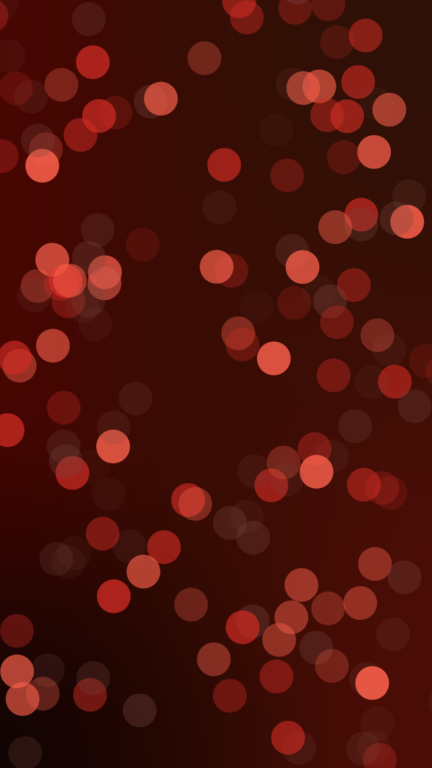
Reproduce this background procedurally as a WebGL 2 fragment shader.

```glsl
#version 300 es
precision highp float;
// Bokeh lights: equal translucent discs in loose clumps over a dark red backdrop.
// Clump centres follow a jittered low-discrepancy sequence that leaves a quiet
// vertical band; each disc is layered with a hashed tint and opacity.

#define CLUMPS 54
#define DISCS_PER_CLUMP 3
#define RADIUS 0.039
#define EDGE_SOFTNESS 0.0022
#define CLUMP_SPREAD 0.10
#define LEFT_SHARE 0.34
#define GAP_START 0.31
#define GAP_END 0.46
#define SMOKY_SHARE 0.38
#define RED_SHARE 0.34
#define SEED 17.0

uniform vec2 u_resolution;
out vec4 fragColor;

const vec3 SMOKE = vec3(0.46, 0.27, 0.24);
const vec3 RED = vec3(0.82, 0.17, 0.14);
const vec3 CORAL = vec3(0.97, 0.37, 0.29);

// Four random values in 0..1 from one number
vec4 hash4(float n) {
    vec4 p = fract(n * vec4(0.1031, 0.1030, 0.0973, 0.1099));
    p += dot(p, p.wzxy + 33.33);
    return fract((p.xxyz + p.yzzw) * p.zywx);
}

// Dark red field, brown at the upper right and almost black at the lower left
vec3 backdrop(vec2 uv) {
    vec3 color = mix(vec3(0.275, 0.022, 0.008), vec3(0.225, 0.045, 0.014),
                     smoothstep(0.0, 0.45, uv.x));
    color = mix(color, vec3(0.29, 0.05, 0.022),
                smoothstep(0.45, 1.0, uv.x) * smoothstep(0.95, 0.25, uv.y));
    color = mix(color, vec3(0.18, 0.065, 0.025),
                smoothstep(0.85, 0.0, distance(uv, vec2(1.0, 1.05))));
    float shade = smoothstep(0.60, 0.0, length(uv * vec2(0.75, 1.15)));
    return mix(color, vec3(0.07, 0.015, 0.006), shade);
}

// Spread of clump centres over the unit square, with the quiet band left open
vec2 clumpCentre(float id) {
    vec2 spot = fract(id * vec2(0.7549, 0.5698) + 0.31);
    spot = fract(spot + 0.12 * (hash4(id + SEED).xy - 0.5));
    float x = spot.x < LEFT_SHARE
        ? mix(-0.01, GAP_START, spot.x / LEFT_SHARE)
        : mix(GAP_END, 1.02, (spot.x - LEFT_SHARE) / (1.0 - LEFT_SHARE));
    return vec2(x, spot.y);
}

// Tint in rgb, opacity in a
vec4 discPaint(float kind, float strength) {
    if (kind < SMOKY_SHARE) return vec4(SMOKE, mix(0.06, 0.36, strength));
    if (kind < SMOKY_SHARE + RED_SHARE) return vec4(RED, mix(0.15, 0.78, strength));
    return vec4(CORAL, mix(0.27, 0.90, pow(strength, 1.4)));
}

void main() {
    vec2 uv = gl_FragCoord.xy / u_resolution;
    float aspect = u_resolution.y / u_resolution.x;
    vec2 point = uv * vec2(1.0, aspect);
    float softness = max(EDGE_SOFTNESS, 0.75 / u_resolution.x);
    vec3 color = backdrop(uv);

    // Layer the discs, one member of every clump per pass
    for (int member = 0; member < DISCS_PER_CLUMP; member++) {
        for (int clump = 0; clump < CLUMPS; clump++) {
            float id = float(clump);
            vec4 rnd = hash4(id * 3.7 + float(member) * 251.3 + SEED * 5.0);
            vec2 offset = CLUMP_SPREAD * 2.0 * (rnd.xy - 0.5);
            vec2 centre = clumpCentre(id) * vec2(1.0, aspect) + offset;
            float edge = distance(point, centre) - RADIUS;
            vec4 paint = discPaint(rnd.z, rnd.w);
            color = mix(color, paint.rgb, paint.a * smoothstep(softness, -softness, edge));
        }
    }
    fragColor = vec4(color, 1.0);
}
```
